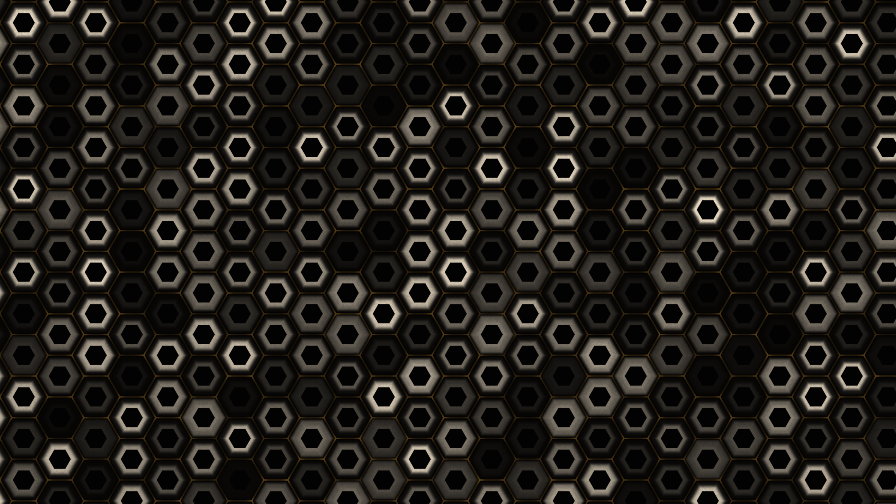
A WebGL 1 fragment shader for this pattern:

```glsl
precision highp float;
// Dark honeycomb of glowing hexagonal rings with thin tarnished-gold seams.

uniform vec2 u_resolution;

// Layout, in units of the canvas height
const float ROWS = 12.124;                  // cells per canvas height
const vec2 ORIGIN = vec2(0.0472, 0.0476);   // centre of the lower left cell
const vec2 PITCH = vec2(1.7320508, 1.0);    // lattice period in cell heights

// Ring profile, as fractions of the cell apothem
const float HOLE_RADIUS = 0.46;
const float THIN_RING = 0.13;
const float WIDE_RING = 0.42;
const float RING_FADE = 0.16;
const float SEAM_WIDTH = 0.025;

// Light and colour
const float THIN_LIGHT = 0.78;
const float WIDE_LIGHT = 0.30;
const float HALO_LIGHT = 0.11;
const float GRAIN = 0.12;
const float GRAIN_CELLS = 430.0;
const vec3 BASE = vec3(0.022, 0.019, 0.016);
const vec3 HOLE = vec3(0.008, 0.007, 0.007);
const vec3 IVORY = vec3(1.0, 0.94, 0.84);
const vec3 GOLD = vec3(0.36, 0.25, 0.08);

float hash(vec2 p) {
  vec3 q = fract(vec3(p.xyx) * 0.1031);
  q += dot(q, q.yzx + 33.33);
  return fract((q.x + q.y) * q.z);
}

float valueNoise(vec2 p) {
  vec2 i = floor(p);
  vec2 f = fract(p);
  f = f * f * (3.0 - 2.0 * f);
  float low = mix(hash(i), hash(i + vec2(1.0, 0.0)), f.x);
  float high = mix(hash(i + vec2(0.0, 1.0)), hash(i + vec2(1.0)), f.x);
  return mix(low, high, f.y);
}

// Offset from the nearest centre of two interleaved rectangular lattices
vec2 hexLocal(vec2 p) {
  vec2 a = p - PITCH * floor(p / PITCH + 0.5);
  vec2 b = p - PITCH * (floor(p / PITCH) + 0.5);
  return dot(a, a) < dot(b, b) ? a : b;
}

// Zero at the centre, one on the border of a flat-topped cell
float hexRadius(vec2 p) {
  p = abs(p);
  return 2.0 * max(p.y, dot(p, vec2(0.8660254, 0.5)));
}

// Ring with a crisp inner rim, a soft outer edge and a faint halo
float ringLight(float radius, float wide, float level, float aa) {
  float width = mix(THIN_RING, WIDE_RING, wide);
  float outside = radius - HOLE_RADIUS;
  float inner = smoothstep(-aa, aa, outside);
  float outer = 1.0 - smoothstep(width - 0.05, width + RING_FADE, outside);
  float rim = mix(1.0, 0.72, smoothstep(0.05, 0.25, outside));
  float halo = HALO_LIGHT * (1.0 - smoothstep(0.2, 0.5, outside));
  float peak = mix(THIN_LIGHT, WIDE_LIGHT, wide);
  return level * inner * (peak * outer * rim + halo);
}

void main() {
  vec2 uv = gl_FragCoord.xy / u_resolution.y;
  vec2 p = (uv - ORIGIN) * ROWS;
  float aa = ROWS / u_resolution.y;

  // Cell identity and its random traits
  vec2 local = hexLocal(p);
  vec2 id = floor((p - local) / (0.5 * PITCH) + 0.5) + 100.0;
  float level = mix(0.02, 1.0, pow(hash(id), 1.1));
  float wide = pow(hash(id + 57.3), 1.8);
  float radius = hexRadius(local);

  // Cell body and ring
  float hole = 1.0 - smoothstep(HOLE_RADIUS - aa, HOLE_RADIUS + aa, radius);
  vec3 color = mix(BASE, HOLE, hole);
  float grain = 1.0 + GRAIN * (valueNoise(uv * GRAIN_CELLS) - 0.5);
  color += IVORY * ringLight(radius, wide, level, aa) * grain;

  // Dark groove, then the worn seam that brightens at the corners
  color *= 1.0 - 0.6 * smoothstep(0.88, 0.98, radius);
  float seam = 1.0 - smoothstep(SEAM_WIDTH, SEAM_WIDTH + 1.2 * aa, 1.0 - radius);
  float corner = smoothstep(1.0, 1.15, 2.0 * length(local));
  float wear = mix(0.35, 1.0, valueNoise(p * 1.3 + 20.0));
  color += GOLD * seam * wear * mix(0.4, 1.0, corner);

  gl_FragColor = vec4(color, 1.0);
}
```
